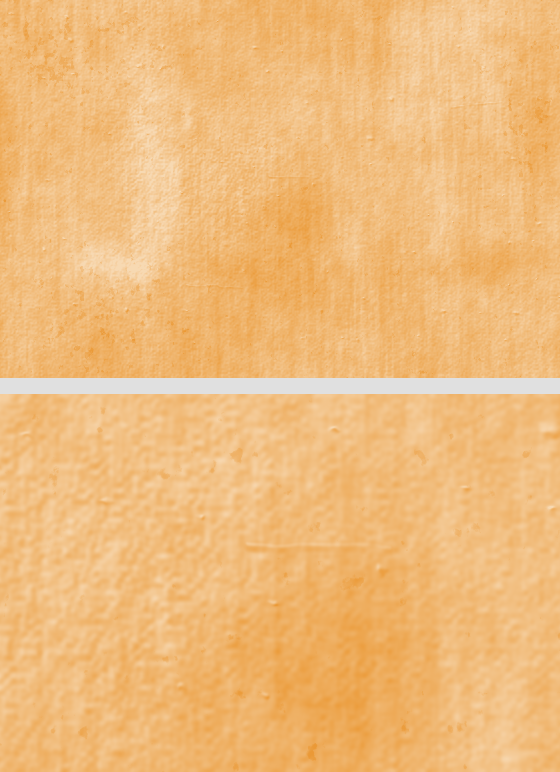
Top, the full canvas; bottom, a detail of the centre.
Reproduce this texture procedurally as a Shadertoy shader.

```glsl
// Weathered orange plaster: soft pale and dark stains, vertical brush streaks,
// clustered rust flecks, and fine relief lit from the upper left.
// Every layer adds to one tone value, which a colour ramp turns into paint.

const vec3 DEEP_ORANGE = vec3(0.92, 0.60, 0.21);
const vec3 WARM_OCHRE = vec3(0.94, 0.715, 0.44);
const vec3 PALE_CREAM = vec3(0.97, 0.85, 0.70);
const vec2 LIGHT = vec2(-0.6, 0.8);

float hash(vec2 p) {
    return fract(sin(dot(p, vec2(127.1, 311.7))) * 43758.5453);
}

float noise(vec2 p) {
    vec2 cell = floor(p), f = fract(p);
    f = f * f * (3.0 - 2.0 * f);
    float low = mix(hash(cell), hash(cell + vec2(1, 0)), f.x);
    float high = mix(hash(cell + vec2(0, 1)), hash(cell + vec2(1, 1)), f.x);
    return mix(low, high, f.y);
}

float fbm(vec2 p) {
    float sum = 0.0, amp = 0.5;
    for (int i = 0; i < 5; i++) {
        sum += amp * noise(p);
        p = mat2(1.6, 1.2, -1.2, 1.6) * p + 17.3;
        amp *= 0.5;
    }
    return sum / 0.97;
}

float blob(vec2 p, vec2 centre, vec2 radius) {
    vec2 d = (p - centre) / radius;
    return exp(-dot(d, d));
}

// Slope of the rough surface along the light direction
float relief(vec2 p, float scale) {
    vec2 q = p * scale;
    return noise(q - LIGHT * 0.45) - noise(q + LIGHT * 0.45);
}

float stroke(vec2 p, vec2 a, vec2 b, float width) {
    vec2 ab = b - a;
    float along = clamp(dot(p - a, ab) / dot(ab, ab), 0.0, 1.0);
    return 1.0 - smoothstep(0.0, width, length(p - a - ab * along));
}

// Raised scratch: bright upper side, shaded lower side, broken along its length
float scratch(vec2 p, vec2 a, vec2 b) {
    vec2 offset = vec2(0.0, 0.002);
    float ridge = stroke(p - offset, a, b, 0.003) - stroke(p + offset, a, b, 0.005);
    return ridge * (0.3 + noise(p * 45.0));
}

// Broad stains, positive where the plaster is pale
float stains(vec2 p) {
    float pale = 0.25 * blob(p, vec2(0.38, 0.60), vec2(0.065, 0.40));
    pale += 0.32 * blob(p, vec2(0.485, 0.69), vec2(0.022, 0.034));
    pale += 0.25 * blob(p, vec2(0.33, 0.29), vec2(0.11, 0.035));
    pale += 0.16 * blob(p, vec2(1.18, 0.84), vec2(0.30, 0.24));
    pale += 0.10 * blob(p, vec2(0.15, 0.42), vec2(0.13, 0.25));
    float dark = 0.25 * blob(p, vec2(0.76, 0.46), vec2(0.09, 0.10));
    dark += 0.20 * blob(p, vec2(0.76, 0.27), vec2(0.24, 0.08));
    dark += 0.26 * blob(p, vec2(1.43, 0.68), vec2(0.09, 0.13));
    dark += 0.22 * blob(p, vec2(1.27, 0.29), vec2(0.20, 0.045));
    dark += 0.25 * blob(p, vec2(0.0, 0.62), vec2(0.05, 0.16));
    dark += 0.11 * blob(p, vec2(0.80, 0.08), vec2(0.40, 0.14));
    return pale - dark;
}

// Small rust flecks, dense only inside a few clusters
float flecks(vec2 p) {
    float cluster = blob(p, vec2(0.17, 0.85), vec2(0.20, 0.14));
    cluster += 0.8 * blob(p, vec2(0.28, 0.15), vec2(0.16, 0.16));
    cluster += 0.8 * blob(p, vec2(1.40, 0.66), vec2(0.10, 0.22));
    float limit = mix(0.74, 0.57, min(cluster, 1.0));
    return smoothstep(limit, limit + 0.09, fbm(p * vec2(74.0, 62.0)));
}

// Sparse embossed chips, one candidate in each grid cell
float chips(vec2 p, float grid) {
    vec2 cell = floor(p * grid);
    vec2 seat = 0.2 + 0.6 * vec2(hash(cell + 3.1), hash(cell + 8.7));
    vec2 d = p - (cell + seat) / grid;
    d += 0.004 * (vec2(noise(p * 170.0), noise(p * 170.0 + 9.0)) - 0.5);
    float size = mix(0.002, 0.005, pow(hash(cell + 5.3), 3.0));
    vec2 shape = size * vec2(1.0 + hash(cell + 1.9), 1.0);
    vec2 offset = LIGHT * size * 0.6;
    float bump = blob(d, offset, shape) - blob(d, -offset, shape);
    return bump * step(0.72, hash(cell));
}

vec3 plasterColour(float tone) {
    vec3 colour = mix(DEEP_ORANGE, WARM_OCHRE, clamp(tone * 2.0, 0.0, 1.0));
    return mix(colour, PALE_CREAM, clamp(tone * 2.0 - 1.0, 0.0, 1.0));
}

void mainImage(out vec4 fragColor, in vec2 fragCoord) {
    vec2 p = fragCoord / iResolution.y;
    vec2 warp = vec2(fbm(p * 9.0), fbm(p * 9.0 + 40.0)) - 0.5;

    // Stains and cloudy mottling
    float tone = 0.53 + stains(p + 0.12 * warp);
    tone += 0.50 * (fbm(p * vec2(4.0, 3.0) + 5.0) - 0.5);
    tone += 0.34 * (fbm(p * vec2(28.0, 20.0)) - 0.5);

    // Vertical brush streaks, fading in and out
    float brushed = 0.4 + noise(p * 4.0 + 11.0);
    tone += 0.13 * brushed * (noise(p * vec2(85.0, 4.5)) - 0.5);
    tone += 0.13 * brushed * (noise(p * vec2(180.0, 14.0)) - 0.5);

    // Rust, grain and surface damage
    tone -= 0.24 * flecks(p);
    float rough = 0.75 + 0.6 * blob(p, vec2(0.60, 0.52), vec2(0.14, 0.16));
    rough += 0.4 * blob(p, vec2(0.38, 0.62), vec2(0.08, 0.40));
    tone += rough * (0.22 * relief(p, 190.0) + 0.13 * relief(p, 85.0));
    tone += 0.10 * (noise(p * 210.0 + 30.0) - 0.5);
    tone += 0.45 * chips(p, 13.0);
    tone += 0.20 * scratch(p + 0.02 * warp, vec2(0.71, 0.538), vec2(0.84, 0.532));
    tone += 0.15 * scratch(p + 0.02 * warp, vec2(1.20, 0.715), vec2(1.33, 0.735));
    tone += 0.15 * scratch(p + 0.05 * warp, vec2(0.50, 0.235), vec2(0.64, 0.230));

    fragColor = vec4(plasterColour(tone), 1.0);
}
```
